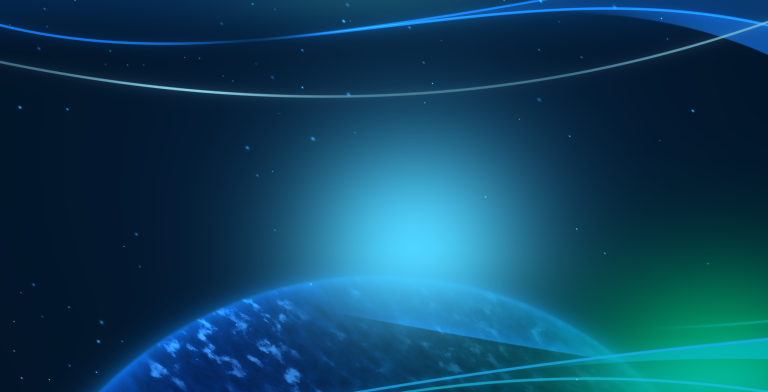
Reproduce this background procedurally as a Shadertoy shader.

```glsl
// Night-blue space with a cyan glow over a planet, flowing ribbons, stars and a green aurora.

const vec3 NAVY = vec3(0.008, 0.075, 0.145);
const vec3 DEEP_BLUE = vec3(0.02, 0.17, 0.34);
const vec3 CYAN = vec3(0.31, 0.83, 1.0);
const vec3 BLUE = vec3(0.08, 0.45, 0.90);
const vec3 PALE = vec3(0.48, 0.76, 0.85);
const vec3 GREEN = vec3(0.0, 0.68, 0.42);
const vec3 AQUA = vec3(0.02, 0.78, 0.76);

float hash(vec2 p) {
    return fract(sin(dot(p, vec2(127.1, 311.7))) * 43758.5453);
}

float noise(vec2 p) {
    vec2 i = floor(p), f = fract(p);
    f = f * f * (3.0 - 2.0 * f);
    return mix(mix(hash(i), hash(i + vec2(1, 0)), f.x),
               mix(hash(i + vec2(0, 1)), hash(i + vec2(1, 1)), f.x), f.y);
}

float fbm(vec2 p) {
    float sum = 0.0, amp = 0.5;
    for (int i = 0; i < 5; i++) {
        sum += amp * noise(p);
        p = mat2(1.6, 1.2, -1.2, 1.6) * p;
        amp *= 0.5;
    }
    return sum;
}

// Soft elliptical spot
float spot(vec2 p, vec2 center, vec2 radius) {
    vec2 d = (p - center) / radius;
    return exp(-dot(d, d));
}

// Cubic through four heights spaced evenly over x = 0..1
float curve(float x, vec4 h) {
    float s = x * 3.0, a = s - 1.0, b = s - 2.0, c = s - 3.0;
    return dot(h, vec4(-a * b * c / 6.0, s * b * c / 2.0, -s * a * c / 2.0, s * a * b / 6.0));
}

// Thin line with a faint halo
float stroke(float d, float width, float px) {
    return 1.0 - smoothstep(width, width + 1.5 * px, abs(d)) + 0.22 * exp(-abs(d) / 0.012);
}

float between(float y, float low, float high, float px) {
    return smoothstep(-px, px, y - low) * smoothstep(-px, px, high - y);
}

// One jittered star per cell, kept by density
float stars(vec2 p, float cell, float density) {
    vec2 id = floor(p / cell);
    vec2 offset = 0.25 + 0.5 * vec2(hash(id + 3.1), hash(id + 8.7));
    vec2 d = (fract(p / cell) - offset) * cell;
    d.x += 0.35 * d.y;
    float size = mix(0.0018, 0.0048, pow(hash(id + 5.3), 3.0));
    float keep = step(hash(id), density);
    return keep * (0.4 + 0.6 * hash(id + 1.9)) * exp(-dot(d, d) / (size * size));
}

void mainImage(out vec4 fragColor, in vec2 fragCoord) {
    float px = 1.0 / iResolution.y;
    vec2 uv = fragCoord / iResolution.xy;
    vec2 p = vec2(uv.x * 1.954, uv.y);

    // Sky
    vec3 col = mix(NAVY, DEEP_BLUE, 0.4 * spot(p, vec2(1.0, 0.6), vec2(0.85, 0.8)));
    col += DEEP_BLUE * 0.45 * smoothstep(0.85, 1.05, p.y);
    col = mix(col, vec3(0.10, 0.34, 0.42), 0.8 * spot(p, vec2(0.95, 1.03), vec2(0.34, 0.09)));

    // Planet with a rough lit surface and a hazy rim
    vec2 center = vec2(0.962, -0.705);
    float rim = length(p - center) - 1.0;
    float inside = 1.0 - smoothstep(-0.006, 0.006, rim);
    float leftLight = 1.0 - smoothstep(0.55, 1.3, p.x);
    vec2 q = mat2(0.8, 0.6, -0.6, 0.8) * p;
    float rough = fbm(q * vec2(28.0, 55.0));
    float veins = smoothstep(0.52, 0.78, rough) * smoothstep(0.3, 0.65, fbm(p * 9.0));
    vec3 surface = mix(vec3(0.01, 0.18, 0.28), vec3(0.02, 0.16, 0.40), leftLight);
    surface *= 0.65 + 0.7 * rough;
    surface += vec3(0.25, 0.48, 0.62) * veins * (0.2 + 0.6 * leftLight);
    surface += vec3(0.02, 0.16, 0.30) * exp(rim / 0.05);
    col = mix(col, surface, inside);
    col += vec3(0.03, 0.22, 0.38) * exp(-abs(rim) / 0.025) * (1.0 - 0.5 * inside);

    // Central glow, shorter below its core
    vec2 glowRadius = vec2(0.31, p.y < 0.365 ? 0.20 : 0.30);
    col = mix(col, CYAN, spot(p, vec2(1.056, 0.365), glowRadius));

    // Green aurora
    col = mix(col, GREEN, 0.9 * spot(p, vec2(1.84, 0.06), vec2(0.38, 0.27)));
    col = mix(col, AQUA, 0.55 * spot(p, vec2(1.80, 0.02), vec2(0.26, 0.10)));

    // Upper ribbons
    float lower = curve(uv.x, vec4(0.936, 0.898, 0.967, 0.860));
    float upper = curve(uv.x, vec4(0.936, 0.898, 0.967, 0.936));
    float branch = curve(uv.x, vec4(0.870, 0.898, 0.987, 1.115));
    float arc = curve(uv.x, vec4(0.842, 0.758, 0.786, 0.944));
    float rightFade = smoothstep(0.70, 0.95, uv.x);
    float branchFade = smoothstep(0.34, 0.5, uv.x);
    float gap = 1.0 - 0.75 * spot(uv, vec2(0.33, uv.y), vec2(0.09, 1.0));
    col = mix(col, BLUE, 0.65 * rightFade * between(p.y, lower, upper, px));
    col = mix(col, BLUE, 0.25 * branchFade * between(p.y, upper, branch, px));
    col += BLUE * 0.65 * gap * stroke(p.y - upper, 0.0012, px);
    col += BLUE * 0.5 * branchFade * stroke(p.y - branch, 0.001, px);
    float sheen = 0.4 + 0.5 * spot(uv, vec2(0.25, uv.y), vec2(0.13, 1.0)) + 0.25 * rightFade;
    col = mix(col, PALE, sheen * stroke(p.y - arc, 0.0012, px));

    // Lower ribbons
    float fold = curve(uv.x, vec4(0.313, 0.237, 0.122, 0.038));
    float foldFade = smoothstep(0.40, 0.6, uv.x) * (1.0 - smoothstep(0.70, 0.85, uv.x));
    col += BLUE * 0.4 * foldFade * smoothstep(-px, px, p.y - fold) * exp(-max(p.y - fold, 0.0) / 0.04);
    float sweep = curve(uv.x, vec4(-0.196, -0.048, 0.059, 0.135));
    float sweepLow = curve(uv.x, vec4(-0.196, -0.048, 0.053, 0.084));
    float swell = curve(uv.x, vec4(-0.323, -0.081, 0.028, 0.0));
    float wisp = curve(uv.x, vec4(0.415, 0.262, 0.173, 0.181));
    float sweepFade = smoothstep(0.65, 0.9, uv.x);
    col = mix(col, vec3(0.02, 0.75, 0.82), 0.6 * sweepFade * between(p.y, sweepLow, sweep, px));
    col = mix(col, vec3(0.10, 0.68, 0.95), 0.65 * stroke(p.y - sweep, 0.0014, px));
    col = mix(col, vec3(0.08, 0.75, 0.90), 0.6 * stroke(p.y - swell, 0.0014, px));
    col = mix(col, AQUA, 0.35 * smoothstep(0.83, 0.98, uv.x) * stroke(p.y - wisp, 0.001, px));

    // Stars gather along the top and at the lower left
    float topField = smoothstep(0.62, 0.80, p.y) * (1.0 - smoothstep(1.5, 1.9, p.x));
    float cornerField = spot(p, vec2(0.15, 0.12), vec2(0.25, 0.17));
    float density = 0.02 + 0.22 * topField + 0.4 * cornerField;
    float starLight = stars(p, 0.075, density) + 0.6 * stars(p + 4.7, 0.048, density * 0.5);
    col += vec3(0.20, 0.62, 0.95) * starLight;

    fragColor = vec4(clamp(col, 0.0, 1.0), 1.0);
}
```
